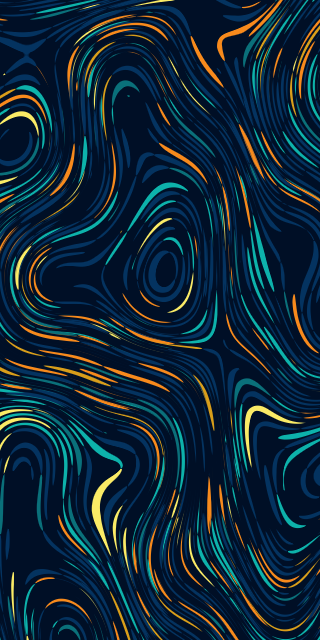
A WebGL 1 fragment shader for this background:

```glsl
precision highp float;
// Swirling flow of tapered teal, orange, yellow and blue brush strokes on navy.

uniform vec2 u_resolution;

// Palette
const vec3 NAVY      = vec3(0.000, 0.060, 0.150);
const vec3 BLUE      = vec3(0.015, 0.200, 0.375);
const vec3 DEEP_TEAL = vec3(0.040, 0.440, 0.480);
const vec3 TEAL      = vec3(0.050, 0.700, 0.670);
const vec3 GOLD      = vec3(0.850, 0.620, 0.100);
const vec3 ORANGE    = vec3(0.970, 0.540, 0.110);
const vec3 YELLOW    = vec3(0.980, 0.920, 0.400);

// Cumulative share of the strokes for each colour; the rest stay empty
const float UP_TO_YELLOW    = 0.030;
const float UP_TO_ORANGE    = 0.120;
const float UP_TO_GOLD      = 0.145;
const float UP_TO_TEAL      = 0.260;
const float UP_TO_DEEP_TEAL = 0.300;
const float UP_TO_BLUE      = 0.710;

// Flow and strokes, in canvas widths
const int   WAVES       = 7;
const float WAVE_FREQ   = 3.5;    // radians per canvas width
const float WAVE_GROWTH = 1.3;
const float WAVE_SLOPE  = 0.45;
const float SLOPE_DECAY = 0.90;
const int   LAYERS      = 3;
const float BAND_COUNT  = 30.0;   // coarsest bands per unit of flow
const float CELL_FREQ   = 5.5;    // sets the stroke length
const float FILL        = 0.40;   // half width relative to the band
const float MAX_HALF    = 0.013;

vec3 hash3(vec2 p) {
  vec3 q = fract(p.xyx * vec3(0.1031, 0.1030, 0.0973));
  q += dot(q, q.yzx + 33.33);
  return fract((q.xxy + q.yzz) * q.zyx);
}

// Stream function from layered sines: xy = gradient, z = value
vec3 flow(vec2 p) {
  vec3 sum = vec3(0.0);
  float freq = WAVE_FREQ;
  float slope = WAVE_SLOPE;
  for (int i = 0; i < WAVES; i++) {
    float n = float(i);
    float angle = 2.4 * n + 0.9;
    vec2 dir = vec2(cos(angle), sin(angle));
    float phase = freq * dot(dir, p) + 1.7 * n * n + 0.6;
    sum += slope * vec3(dir * cos(phase), sin(phase) / freq);
    freq *= WAVE_GROWTH;
    slope *= SLOPE_DECAY;
  }
  return sum;
}

// Cellular noise: x = distance gap to the next cell, yz = random pair of the cell
vec3 strokeCell(vec2 p, vec2 seed) {
  vec2 base = floor(p);
  float nearest = 9.0;
  float second = 9.0;
  vec2 traits = vec2(0.0);
  for (int y = -1; y <= 1; y++) {
    for (int x = -1; x <= 1; x++) {
      vec2 cell = base + vec2(float(x), float(y));
      vec3 h = hash3(cell + seed);
      float d = distance(p, cell + h.xy);
      if (d < nearest) {
        second = nearest;
        nearest = d;
        traits = vec2(h.z, fract(h.x * 7.0 + h.y * 13.0));
      } else {
        second = min(second, d);
      }
    }
  }
  return vec3(second - nearest, traits);
}

vec3 strokeColor(float pick) {
  vec3 color = mix(YELLOW, ORANGE, step(UP_TO_YELLOW, pick));
  color = mix(color, GOLD, step(UP_TO_ORANGE, pick));
  color = mix(color, TEAL, step(UP_TO_GOLD, pick));
  color = mix(color, DEEP_TEAL, step(UP_TO_TEAL, pick));
  return mix(color, BLUE, step(UP_TO_DEEP_TEAL, pick));
}

void main() {
  float pixel = 1.0 / u_resolution.x;
  vec2 p = gl_FragCoord.xy * pixel;
  vec3 stream = flow(p);
  float steepness = max(length(stream.xy), 0.05);
  vec3 color = NAVY;

  // Each layer doubles the bands, so calm areas get strokes of similar width
  float bands = BAND_COUNT;
  for (int i = 0; i < LAYERS; i++) {
    float layer = float(i);
    float level = stream.z * bands + 0.37 * layer;
    float id = floor(level);
    float spacing = 1.0 / (bands * steepness);
    vec3 cell = strokeCell(p * CELL_FREQ, vec2(37.0, 17.0) * id + 91.0 * layer);

    // Taper at cell borders and where the bands get too tight or too loose
    float taper = sqrt(clamp(cell.x * 1.7, 0.0, 1.0));
    taper *= smoothstep(0.007, 0.012, spacing);
    if (i < LAYERS - 1) taper *= 1.0 - smoothstep(0.018, 0.026, spacing);

    float halfWidth = min(FILL * spacing, MAX_HALF) * taper * mix(0.55, 1.0, cell.z);
    float dist = abs(level - id - 0.5) * spacing;
    float cover = clamp((halfWidth - dist) / pixel + 0.5, 0.0, 1.0);
    cover *= min(1.0, 2.0 * halfWidth / pixel) * step(cell.y, UP_TO_BLUE);
    color = mix(color, strokeColor(cell.y), cover);
    bands *= 2.0;
  }
  gl_FragColor = vec4(color, 1.0);
}
```
